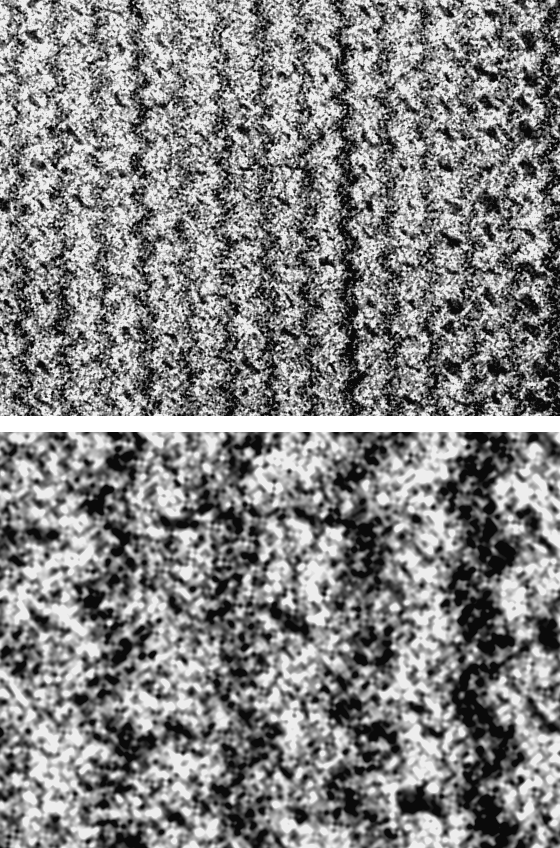
Top, the full canvas; bottom, a detail of the centre.
Reproduce this texture procedurally as a Shadertoy shader.

```glsl
const float COLUMNS = 10.18;  // ribs per canvas height
const float ROWS = 12.8;      // stitches per canvas height
const float TAU = 6.2831853;
const vec3 INK = vec3(0.04);
const vec3 CHALK = vec3(0.93);
const mat2 TURN = mat2(0.8, 0.6, -0.6, 0.8);

float hash(vec2 p) {
    vec3 q = fract(vec3(p.xyx) * 0.1031);
    q += dot(q, q.yzx + 33.33);
    return fract((q.x + q.y) * q.z);
}

float noise(vec2 p) {
    vec2 cell = floor(p), f = fract(p);
    f = f * f * (3.0 - 2.0 * f);
    float low = mix(hash(cell), hash(cell + vec2(1, 0)), f.x);
    float high = mix(hash(cell + vec2(0, 1)), hash(cell + vec2(1, 1)), f.x);
    return mix(low, high, f.y);
}

vec2 wobble(vec2 p, float frequency) {
    return vec2(noise(p * frequency + 17.0), noise(p * frequency + 71.0)) - 0.5;
}

// Rib and stitch coordinates: leaning columns with a zigzag edge
vec2 knitSpace(vec2 p) {
    float down = 1.0 - p.y;
    float stitch = down * ROWS + 0.35 * noise(p * 3.0);
    float rib = (p.x - 0.026 * down) * COLUMNS - 0.36;
    return vec2(rib + 0.12 * sin(TAU * stitch), stitch);
}

// Dark furrow between ribs: every fifth is deeper, a few are faded
float furrow(vec2 knit) {
    float id = floor(knit.x + 0.5);
    float across = abs(knit.x - id);
    float deep = 1.0 - step(0.5, abs(mod(id, 5.0) - 3.0));
    float faded = exp(-(id - 4.8) * (id - 4.8));
    float depth = mix(0.43, 0.53, hash(vec2(id, 5.0))) + 0.16 * deep - 0.12 * faded;
    return depth * (1.0 - smoothstep(0.06, 0.33, across));
}

// Ragged holes along each rib; wear enlarges and joins them
float holes(vec2 knit, float wear) {
    vec2 cell = floor(knit);
    float cover = 0.0;
    for (int j = -1; j <= 1; j++) {
        vec2 id = cell + vec2(0, j);
        vec2 jitter = vec2(hash(id + 11.0), hash(id + 47.0)) - 0.5;
        vec2 offset = knit - id - 0.5 - jitter * vec2(0.14, 0.28);
        float size = mix(0.03, 0.17, hash(id + 83.0)) + 0.13 * wear;
        float d = length(offset * vec2(1.25, 0.75)) - size;
        cover = max(cover, 1.0 - smoothstep(-0.08, 0.08, d));
    }
    return cover;
}

// Fine salt-and-pepper fibres, turned to hide the noise lattice
float grain(vec2 p) {
    float coarse = noise(TURN * p * 165.0 + 300.0);
    float fine = noise(p * TURN * 270.0 + 500.0);
    return 0.55 * coarse + 0.45 * fine - 0.5;
}

void mainImage(out vec4 fragColor, in vec2 fragCoord) {
    vec2 p = fragCoord / iResolution.y;
    float side = fragCoord.x / iResolution.x;
    vec2 knit = knitSpace(p);

    // Uneven exposure and mottling over the ribs
    float light = 0.76 + 0.22 * (p.y - 0.5) - 0.08 * (side - 0.5);
    light += 0.22 * (noise(p * 3.5 + 4.0) - 0.5);
    light += 0.24 * (noise(TURN * p * 42.0 + 90.0) - 0.5);
    light -= furrow(knit + 0.08 * wobble(p, 30.0));

    // Worn holes, strongest toward the right
    float wear = smoothstep(0.66, 0.88, side) * (0.6 + 0.4 * noise(p * 5.0));
    float hole = holes(knit + 0.26 * wobble(p, 48.0), wear);
    light += 1.85 * grain(p) * (1.0 - 0.5 * hole);
    light -= 0.75 * hole;

    float tone = clamp(light, 0.0, 1.0);
    fragColor = vec4(mix(INK, CHALK, tone), 1.0);
}
```
